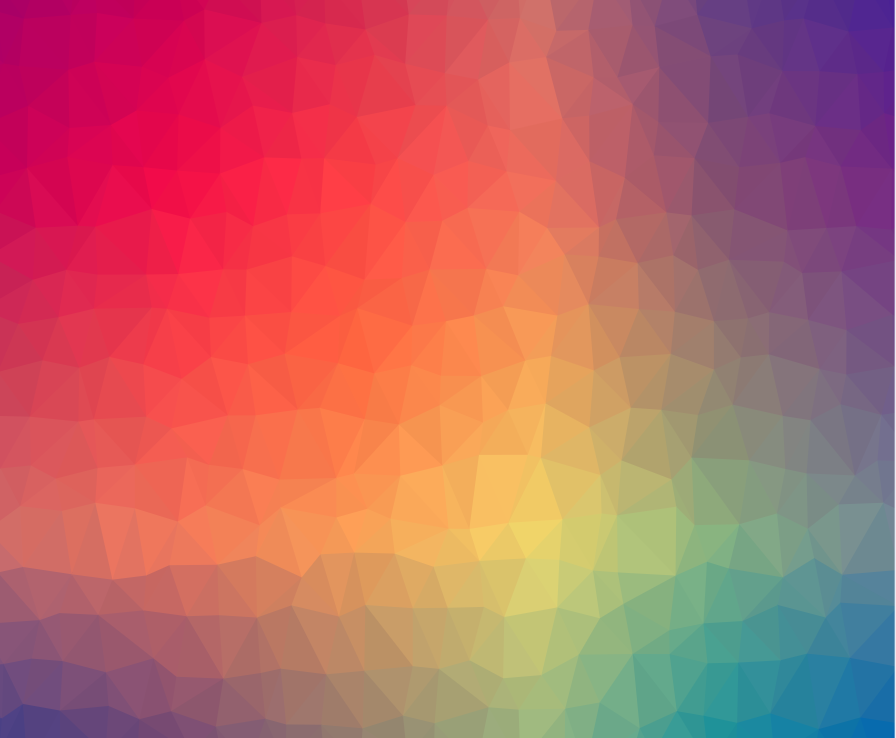
Reproduce this background procedurally as a Shadertoy shader.

```glsl
// Low-poly mesh of flat triangles over a warm-to-cool gradient with a golden glow at lower right of centre.

const vec2  CELLS       = vec2(24.0, 14.8);  // mesh cells across and up
const vec2  MESH_SHIFT  = vec2(0.2, 0.56);   // offset of the mesh, in cells
const vec2  JITTER      = vec2(0.34, 0.28);  // vertex displacement, in cells
const vec2  CELL_PULL   = vec2(0.1, 0.25);   // how far facets share their cell's colour
const float TINT        = 0.018;             // brightness spread between facets
const float GLOW_HEIGHT = 0.27;              // height of the bright band
const float GLOW_FALL   = 0.87;              // below 1: steeper fall beneath the band
const float RIM_WIDTH   = 0.0015;            // pale rim along the right side
const vec3  RIM         = vec3(0.93, 0.92, 0.95);

// Gradient stops, left to right, for five levels from top to bottom
const vec3 TOP[6] = vec3[6](
    vec3(0.67, 0.00, 0.41), vec3(0.81, 0.00, 0.33), vec3(0.85, 0.18, 0.31),
    vec3(0.81, 0.44, 0.41), vec3(0.40, 0.25, 0.50), vec3(0.29, 0.13, 0.58));
const vec3 UPPER[6] = vec3[6](
    vec3(0.79, 0.00, 0.34), vec3(0.96, 0.04, 0.28), vec3(0.99, 0.25, 0.27),
    vec3(0.94, 0.43, 0.36), vec3(0.52, 0.31, 0.44), vec3(0.46, 0.14, 0.51));
const vec3 MIDDLE[6] = vec3[6](
    vec3(0.80, 0.23, 0.34), vec3(0.97, 0.26, 0.28), vec3(1.00, 0.41, 0.25),
    vec3(0.97, 0.64, 0.34), vec3(0.58, 0.49, 0.43), vec3(0.44, 0.33, 0.53));
const vec3 GLOW[6] = vec3[6](
    vec3(0.82, 0.43, 0.41), vec3(0.95, 0.47, 0.35), vec3(0.98, 0.63, 0.34),
    vec3(0.95, 0.85, 0.42), vec3(0.53, 0.70, 0.50), vec3(0.45, 0.53, 0.58));
const vec3 BOTTOM[6] = vec3[6](
    vec3(0.28, 0.25, 0.53), vec3(0.47, 0.29, 0.45), vec3(0.58, 0.49, 0.43),
    vec3(0.61, 0.72, 0.50), vec3(0.12, 0.57, 0.60), vec3(0.02, 0.40, 0.69));

vec2 hash2(vec2 p) {
    vec3 q = fract(p.xyx * vec3(0.1031, 0.1030, 0.0973));
    q += dot(q, q.yzx + 33.33);
    return fract((q.xx + q.yz) * q.zy);
}

vec3 ramp(vec3 stops[6], float x) {
    float s = clamp(x, 0.0, 1.0) * 5.0;
    int i = min(int(s), 4);
    return mix(stops[i], stops[i + 1], s - float(i));
}

float tent(float x) { return max(0.0, 1.0 - abs(x)); }

// Smooth colour field, uv from 0 to 1
vec3 gradient(vec2 uv) {
    float y = clamp(uv.y, 0.0, 1.0);
    float below = max(0.0, 1.0 - y / GLOW_HEIGHT);
    float level = y > GLOW_HEIGHT ? 3.0 * (1.0 - y) / (1.0 - GLOW_HEIGHT)
                                  : 3.0 + pow(below, GLOW_FALL);
    return ramp(TOP, uv.x)    * tent(level)
         + ramp(UPPER, uv.x)  * tent(level - 1.0)
         + ramp(MIDDLE, uv.x) * tent(level - 2.0)
         + ramp(GLOW, uv.x)   * tent(level - 3.0)
         + ramp(BOTTOM, uv.x) * tent(level - 4.0);
}

// Jittered mesh vertex, in units of the canvas height
vec2 vertex(vec2 id, float aspect) {
    vec2 offset = (hash2(id + 17.0) * 2.0 - 1.0) * JITTER;
    return (id + offset - MESH_SHIFT) / CELLS * vec2(aspect, 1.0);
}

float cross2(vec2 a, vec2 b) { return a.x * b.y - a.y * b.x; }

float area(vec2 a, vec2 b, vec2 c) { return cross2(b - a, c - a); }

// Signed distance to the line a-b, positive on its left
float leftOf(vec2 p, vec2 a, vec2 b) { return cross2(normalize(b - a), p - a); }

// Adds one flat facet of cell id: rgb holds weighted colour, a holds coverage
void addFacet(inout vec4 sum, vec2 p, vec2 id, vec2 a, vec2 b, vec2 c, float aspect, float pixel) {
    float d = min(leftOf(p, a, b), min(leftOf(p, b, c), leftOf(p, c, a)));
    float cover = clamp(0.5 + d / pixel, 0.0, 1.0);
    if (cover <= 0.0) return;
    vec2 centre = (a + b + c) / 3.0 / vec2(aspect, 1.0);
    vec2 cell = (id + 0.5 - MESH_SHIFT) / CELLS;
    float tint = 1.0 + TINT * (hash2(centre * 91.0).x * 2.0 - 1.0);
    sum += cover * vec4(gradient(mix(centre, cell, CELL_PULL)) * tint, 1.0);
}

void mainImage(out vec4 fragColor, in vec2 fragCoord) {
    float aspect = iResolution.x / iResolution.y;
    float pixel = 1.0 / iResolution.y;
    vec2 uv = fragCoord / iResolution.xy;
    vec2 p = uv * vec2(aspect, 1.0);
    vec2 home = floor(uv * CELLS + MESH_SHIFT);
    vec4 sum = vec4(0.0);

    // Split each nearby cell along its shorter valid diagonal
    for (int j = -1; j <= 1; j++)
    for (int i = -1; i <= 1; i++) {
        vec2 id = home + vec2(i, j);
        vec2 a = vertex(id, aspect);
        vec2 b = vertex(id + vec2(1, 0), aspect);
        vec2 c = vertex(id + vec2(1, 1), aspect);
        vec2 d = vertex(id + vec2(0, 1), aspect);
        bool validAC = min(area(a, b, c), area(a, c, d)) > 0.0;
        bool validBD = min(area(a, b, d), area(b, c, d)) > 0.0;
        if (!validBD || (validAC && distance(a, c) < distance(b, d))) {
            addFacet(sum, p, id, a, b, c, aspect, pixel);
            addFacet(sum, p, id, a, c, d, aspect, pixel);
        } else {
            addFacet(sum, p, id, a, b, d, aspect, pixel);
            addFacet(sum, p, id, b, c, d, aspect, pixel);
        }
    }
    vec3 color = sum.a > 0.001 ? sum.rgb / sum.a : gradient(uv);

    // Pale rim, smoothed over one pixel
    float rim = clamp(0.5 + (uv.x - 1.0 + RIM_WIDTH) * iResolution.x, 0.0, 1.0);
    color = mix(color, RIM, rim);
    fragColor = vec4(clamp(color, 0.0, 1.0), 1.0);
}
```
